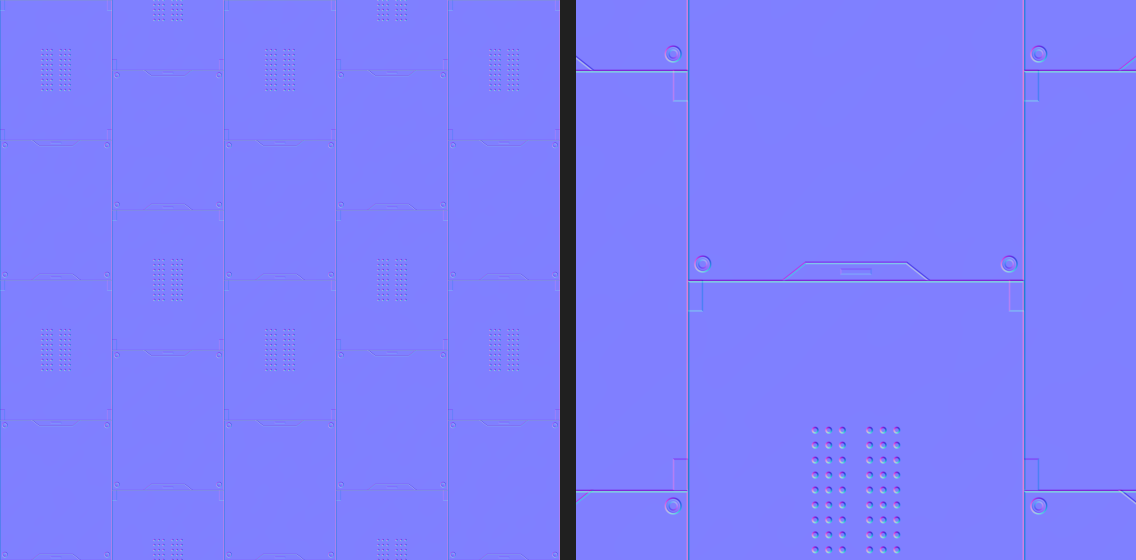
Left: the whole. Right: its middle third, enlarged.
Give the GLSL for this texture map, as a WebGL 1 fragment shader.

```glsl
precision highp float;
// Tangent-space normal map of staggered metal panels with screws, tabs and vent holes.

uniform vec2 u_resolution;

// Lengths are in thousandths of the canvas.
#define PANEL_SIZE vec2(200.0, 250.0)
#define SEAM_WIDTH 0.9
#define SEAM_DEPTH 0.8
#define SEAM_DROP 0.65
#define EDGE_SOFTNESS 0.6
#define NOTCH_SIZE vec2(8.6, 18.4)
#define HOLE_PITCH vec2(8.1, 8.9)
#define HOLE_RADIUS 1.6
#define SCREW_INSET vec2(8.8, 9.5)
#define SCREW_RADIUS 4.4
#define TAB_SIZE vec2(43.0, 10.2)
#define WAVINESS 0.009

float hash(vec2 p) {
  vec3 q = fract(vec3(p.xyx) * 0.1031);
  q += dot(q, q.yzx + 33.33);
  return fract((q.x + q.y) * q.z);
}

float noise(vec2 p) {
  vec2 i = floor(p), f = fract(p);
  f = f * f * (3.0 - 2.0 * f);
  return mix(mix(hash(i), hash(i + vec2(1.0, 0.0)), f.x),
             mix(hash(i + vec2(0.0, 1.0)), hash(i + vec2(1.0, 1.0)), f.x), f.y);
}

// 1 inside a shape, 0 outside, with a sloped wall between
float recess(float d) {
  return 1.0 - smoothstep(-EDGE_SOFTNESS, EDGE_SOFTNESS, d);
}

// Thin engraved line along the zero of a distance
float engraving(float d) {
  return 1.0 - smoothstep(0.0, SEAM_WIDTH, abs(d));
}

float boxDistance(vec2 p, vec2 halfSize) {
  vec2 q = abs(p) - halfSize;
  return length(max(q, 0.0)) + min(max(q.x, q.y), 0.0);
}

// Panel index; odd columns are raised by half a panel
vec2 panelIndex(vec2 p) {
  float column = floor(p.x / PANEL_SIZE.x);
  return vec2(column, floor(p.y / PANEL_SIZE.y - 0.5 * mod(column, 2.0)));
}

// Vented panel: notched corners and two blocks of round holes
float ventedHeight(vec2 centred, vec2 inset) {
  vec2 n = inset - NOTCH_SIZE;
  float h = -0.4 * recess(max(n.x, n.y));
  vec2 cell = floor(centred / HOLE_PITCH + 0.5);
  vec2 count = abs(cell);
  if (count.x > 0.5 && count.x < 3.5 && count.y < 4.5) {
    float d = length(centred - cell * HOLE_PITCH) - HOLE_RADIUS;
    h -= 1.0 * recess(d);
  }
  return h;
}

// Plain panel: corner screws and slotted tabs on both short edges
float plainHeight(vec2 centred, vec2 inset) {
  float r = length(inset - SCREW_INSET);
  float h = -0.55 * recess(r - SCREW_RADIUS) + 0.4 * recess(r - 0.55 * SCREW_RADIUS);
  h -= 0.35 * engraving(r - SCREW_RADIUS);
  vec2 q = vec2(abs(centred.x), inset.y);
  float slant = dot(q - vec2(TAB_SIZE.x, 0.0), vec2(0.62, 0.785));
  h -= 0.5 * engraving(max(q.y - TAB_SIZE.y, slant));
  h -= 0.22 * recess(boxDistance(q - vec2(0.0, 5.0), vec2(9.0, 1.5)));
  return h;
}

float surfaceHeight(vec2 p) {
  vec2 id = panelIndex(p);
  vec2 corner = (id + vec2(0.0, 0.5 * mod(id.x, 2.0))) * PANEL_SIZE;
  vec2 centred = p - corner - 0.5 * PANEL_SIZE;
  vec2 inset = 0.5 * PANEL_SIZE - abs(centred);
  float h = mod(id.y, 2.0) < 0.5 ? plainHeight(centred, inset)
                                : ventedHeight(centred, inset);
  // Level seams lie a little below the panel border
  float level = mod(centred.y + SEAM_DROP, PANEL_SIZE.y) - 0.5 * PANEL_SIZE.y;
  return h - SEAM_DEPTH * max(engraving(inset.x), engraving(level));
}

vec3 surfaceNormal(vec2 p) {
  vec2 e = vec2(0.2, 0.0);
  vec2 slope = vec2(surfaceHeight(p + e.xy) - surfaceHeight(p - e.xy),
                    surfaceHeight(p + e.yx) - surfaceHeight(p - e.yx)) / (2.0 * e.x);
  // Faint diagonal unevenness, stronger on some panels
  float wave = noise(vec2(p.x + p.y, 2.0 * (p.y - p.x)) * 0.022) - 0.5;
  slope += WAVINESS * hash(panelIndex(p) + 7.0) * wave * vec2(1.0, -1.0);
  return normalize(vec3(-slope, 1.0));
}

void main() {
  // Average a 4 by 4 grid of samples in each pixel
  vec3 colour = vec3(0.0);
  for (int j = 0; j < 4; j++) {
    for (int i = 0; i < 4; i++) {
      vec2 offset = (vec2(float(i), float(j)) - 1.5) / 4.0;
      vec2 p = (gl_FragCoord.xy + offset) / u_resolution * 1000.0;
      colour += 0.5 + 0.5 * surfaceNormal(p);
    }
  }
  gl_FragColor = vec4(colour / 16.0, 1.0);
}
```
